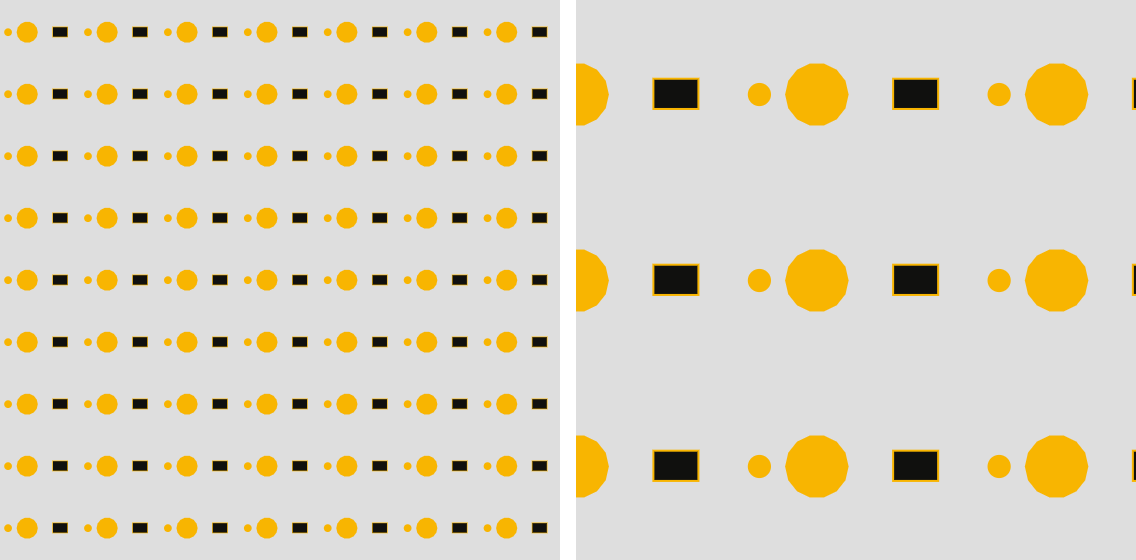
Left: the whole. Right: its middle third, enlarged.
Write a Shadertoy shader that draws this pattern.

```glsl
// Grid of amber dots and polygonal discs beside amber-edged black blocks on pale grey.

const float TAU = 6.2831853;
const vec2 PITCH = vec2(0.1427, 0.1107);   // seven columns, nine rows
const vec3 GREY = vec3(0.87);
const vec3 AMBER = vec3(0.973, 0.709, 0.005);
const vec3 BLACK = vec3(0.062, 0.062, 0.055);

// Signed distances
float circleDist(vec2 p, float radius) {
    return length(p) - radius;
}

float polygonDist(vec2 p, float circumradius, float sides) {
    float sector = TAU / sides;
    float angle = mod(atan(p.y, p.x), sector) - 0.5 * sector;
    return length(p) * cos(angle) - circumradius * cos(0.5 * sector);
}

float boxDist(vec2 p, vec2 halfSize) {
    vec2 d = abs(p) - halfSize;
    return length(max(d, 0.0)) + min(max(d.x, d.y), 0.0);
}

// Coverage of a shape, softened across one pixel
float coverage(float dist, float pixel) {
    return clamp(0.5 - dist / pixel, 0.0, 1.0);
}

// One repeat: x runs from the left edge of the cell, y from its middle
vec3 motif(vec2 p, float pixel) {
    float dot_ = circleDist(p - vec2(0.0144, 0.0), 0.0069);
    float disc = polygonDist(p - vec2(0.0486, 0.0), 0.0189, 14.0);
    float block = boxDist(p - vec2(0.1074, 0.0004), vec2(0.0140, 0.0096));
    float border = 0.0012;

    vec3 color = mix(GREY, AMBER, coverage(min(min(dot_, disc), block), pixel));
    return mix(color, BLACK, coverage(block + border, pixel));
}

void mainImage(out vec4 fragColor, in vec2 fragCoord) {
    vec2 uv = fragCoord / iResolution.y;
    float pixel = 1.0 / iResolution.y;

    // Columns start at the left edge; the middle row sits at mid height
    vec2 cell = vec2(mod(uv.x, PITCH.x),
                     mod(uv.y - 0.4997 + 0.5 * PITCH.y, PITCH.y) - 0.5 * PITCH.y);
    fragColor = vec4(motif(cell, pixel), 1.0);
}
```
